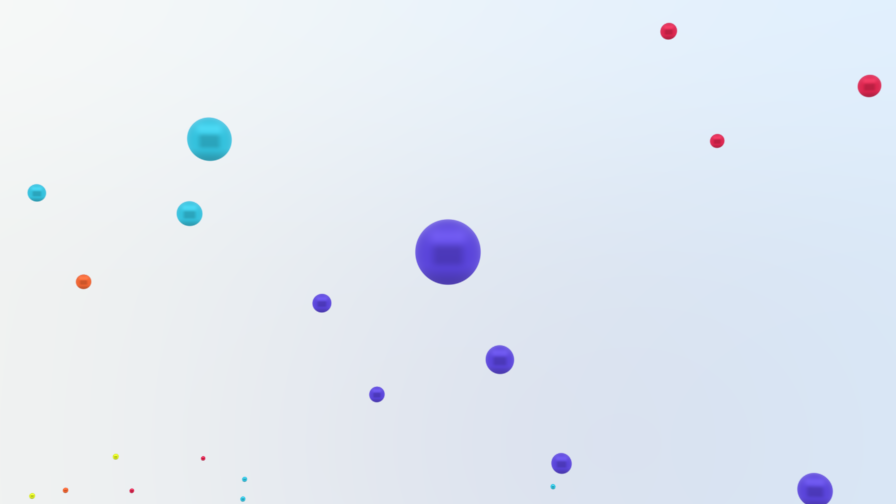
A WebGL 2 fragment shader for this background:

```glsl
#version 300 es
precision highp float;
// Glossy coloured balls scattered over a pale, softly graded backdrop.
// Large balls follow a jittered lattice with sizes falling off by rank;
// specks gather near the lower left. Each ball is shaded as a lit sphere.

#define BIG_COUNT 13
#define SPECK_COUNT 8
#define MAX_RADIUS 0.065
#define SIZE_FALLOFF 0.6
#define SPECK_RADIUS 0.005
#define LATTICE_STEP vec2(0.69, 0.27)
#define JITTER 0.10
#define STRETCH 0.08
#define RIM_GLOW 0.5

uniform vec2 u_resolution;
out vec4 fragColor;

const vec3 VIOLET = vec3(0.32, 0.24, 0.79);
const vec3 CYAN   = vec3(0.18, 0.70, 0.80);
const vec3 RED    = vec3(0.80, 0.13, 0.28);
const vec3 ORANGE = vec3(0.87, 0.36, 0.17);
const vec3 YELLOW = vec3(0.80, 0.86, 0.12);

float hash(float n) {
    return fract(sin(n * 12.9898 + 4.137) * 43758.5453);
}

vec2 hash2(float n) {
    return vec2(hash(n), hash(n + 57.3));
}

// Warm white on the left, cool blue on the right, greyer low down.
vec3 backdrop(vec2 uv) {
    vec3 col = mix(vec3(0.945, 0.952, 0.947), vec3(0.860, 0.918, 0.972),
                   smoothstep(-0.15, 1.1, uv.x));
    vec2 q = (uv - vec2(0.62, 0.12)) / vec2(0.40, 0.55);
    col -= vec3(0.026, 0.040, 0.026) * exp(-dot(q, q));
    return col + 0.022 * smoothstep(0.4, 1.0, uv.y);
}

// Colour zones: violet in the middle, cyan and red above, orange at left.
vec3 bigColour(vec2 uv, float pick) {
    if (uv.y > 0.55) {
        return uv.x < 0.5 || pick > 0.75 ? CYAN : RED;
    }
    return uv.x < 0.16 ? ORANGE : VIOLET;
}

vec3 speckColour(float x, float pick) {
    if (x > 0.25) return CYAN;
    return pick < 0.4 ? RED : pick < 0.8 ? ORANGE : YELLOW;
}

// Satin sphere: dark soft window, sheen above it, pale rim, dim underside.
vec3 shadeBall(vec3 base, vec2 n) {
    float z = sqrt(max(1.0 - dot(n, n), 0.0));
    float window = (1.0 - smoothstep(0.25, 0.65, abs(n.x)))
                 * smoothstep(-0.55, -0.25, n.y)
                 * (1.0 - smoothstep(0.05, 0.35, n.y));
    float sheen = exp(-14.0 * (n.y - 0.48) * (n.y - 0.48))
                * (1.0 - smoothstep(0.3, 0.85, abs(n.x)));
    float rim = (1.0 - z) * (1.0 - z) * (0.6 + 0.4 * n.y);
    vec3 col = base * (1.08 - 0.16 * window);
    col *= 1.0 - 0.22 * smoothstep(0.35, 1.0, -n.y);
    col += 0.09 * sheen;
    return mix(col, vec3(0.86, 0.88, 0.97), RIM_GLOW * rim);
}

void main() {
    vec2 uv = gl_FragCoord.xy / u_resolution;
    vec2 aspect = vec2(u_resolution.x / u_resolution.y, 1.0);
    float pixel = 1.0 / u_resolution.y;
    vec3 col = backdrop(uv);

    for (int i = 0; i < BIG_COUNT + SPECK_COUNT; i++) {
        float id = float(i);
        vec2 rnd = hash2(id);
        float pick = hash(id + 131.7);
        vec2 centre;
        float radius;
        vec3 base;

        if (i < BIG_COUNT) {
            centre = fract(vec2(0.5) + id * LATTICE_STEP);
            centre += JITTER * (rnd - 0.5) * min(id, 1.0);
            radius = MAX_RADIUS * pow(id + 1.0, -SIZE_FALLOFF);
            base = bigColour(centre, pick);
        } else {
            centre = vec2(0.9 * rnd.x * rnd.x, 0.1 * rnd.y);
            radius = SPECK_RADIUS * (0.8 + 0.4 * pick);
            base = speckColour(centre.x, pick);
        }

        // Wide-angle stretch away from the middle of the canvas.
        vec2 away = (centre - 0.5) * aspect;
        float reach = length(away);
        vec2 axis = away / max(reach, 0.001);
        vec2 n = (uv - centre) * aspect / radius;
        n -= axis * dot(n, axis) * STRETCH * reach;

        float edge = (length(n) - 1.0) * radius;
        float cover = 1.0 - smoothstep(-pixel, pixel, edge);
        col = mix(col, shadeBall(base, n), cover);
    }

    fragColor = vec4(col, 1.0);
}
```
